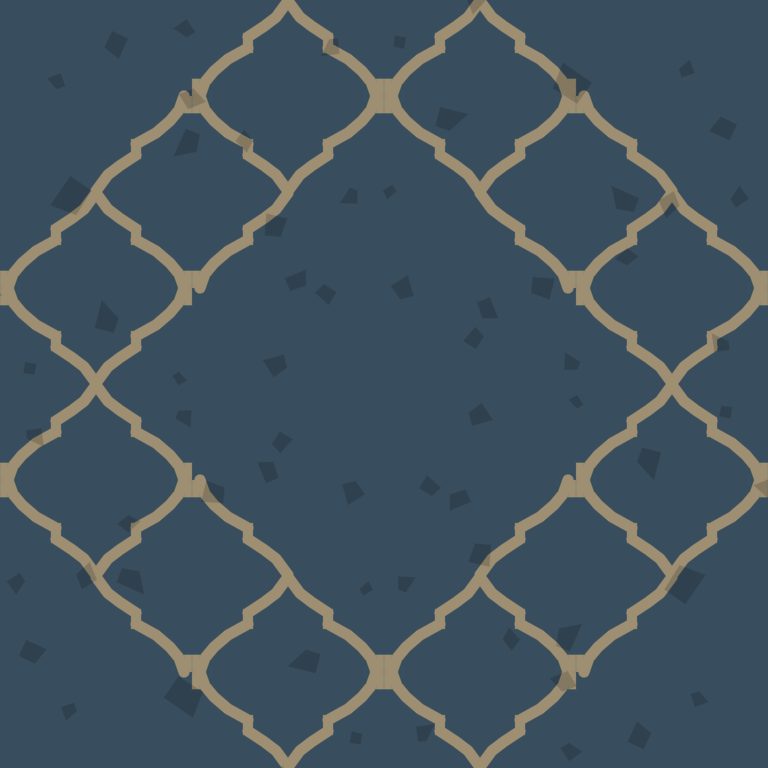
Give the GLSL for this pattern, as a three.js fragment shader.

```glsl
#define GRID 8.0
#define LINE_HALF_WIDTH 0.058
#define EDGE 0.0011
#define CHIP_SHADE 0.84
#define CHIP_CENTER 0.492
#define GROUND vec3(0.22, 0.302, 0.363)
#define GOLD vec3(0.62, 0.56, 0.45)

varying vec2 vUv;

float hash(vec2 p) {
  return fract(sin(dot(p, vec2(41.3, 289.1))) * 4375.54);
}

mat2 rotation(float a) {
  float c = cos(a), s = sin(a);
  return mat2(c, -s, s, c);
}

float segment(vec2 p, vec2 a, vec2 b) {
  vec2 ab = b - a;
  return length(p - a - ab * clamp(dot(p - a, ab) / dot(ab, ab), 0.0, 1.0));
}

float box(vec2 p, vec2 center, vec2 halfSize) {
  vec2 d = abs(p - center) - halfSize;
  return length(max(d, 0.0)) + min(max(d.x, d.y), 0.0);
}

// One quarter of a lantern outline, from its top cusp to its side tip
float lanternArc(vec2 p) {
  float d = segment(p, vec2(0.0, 0.99), vec2(0.125, 0.82));
  d = min(d, segment(p, vec2(0.125, 0.82), vec2(0.25, 0.725)));
  d = min(d, segment(p, vec2(0.25, 0.725), vec2(0.417, 0.615)));
  d = min(d, segment(p, vec2(0.417, 0.5), vec2(0.625, 0.385)));
  d = min(d, segment(p, vec2(0.625, 0.385), vec2(0.77, 0.26)));
  d = min(d, segment(p, vec2(0.77, 0.26), vec2(0.865, 0.146)));
  d = min(d, segment(p, vec2(0.865, 0.146), vec2(0.917, 0.0)));
  d -= LINE_HALF_WIDTH;
  float stepEdge = box(p, vec2(0.417, 0.552), vec2(0.053, 0.104));
  float tipJoint = box(p, vec2(0.958, 0.09), vec2(0.042, 0.09));
  return min(d, min(stepEdge, tipJoint));
}

// Mirrored arcs, kept only in a diamond band of grid cells
float trellis(vec2 uv) {
  vec2 g = uv * GRID;
  float d = 1.0;
  for (int y = -1; y <= 1; y++) {
    for (int x = -1; x <= 1; x++) {
      vec2 cell = floor(g) + vec2(float(x), float(y));
      vec2 odd = mod(cell, 2.0);
      vec2 local = (g - cell - 1.0 + odd) * (2.0 * odd - 1.0);
      vec2 fold = min(cell, GRID - 1.0 - cell);
      float band = abs(fold.x + fold.y - 3.0);
      if (band < 1.5) d = min(d, lanternArc(local));
    }
  }
  return d / GRID;
}

// Irregular four-sided flake
float chip(vec2 p, float size, vec2 id) {
  p = rotation(6.283 * hash(id)) * p;
  float d = -1.0;
  for (int i = 0; i < 4; i++) {
    float side = float(i);
    float a = 1.571 * side + 0.7 * hash(id + side + 3.0);
    float reach = size * (0.6 + 0.45 * hash(id + side * 7.0));
    d = max(d, dot(p, vec2(cos(a), sin(a))) - reach);
  }
  return d;
}

// Rings of chips, turned four times about the center
float scatteredChips(vec2 p) {
  float d = 1.0;
  for (int turn = 0; turn < 4; turn++) {
    for (int ring = 0; ring < 5; ring++) {
      float k = float(ring);
      float parity = mod(k, 2.0);
      float baseRadius = 0.139 + 0.1276 * k - 0.0075 * k * k;
      vec4 angles = mix(vec4(14.0, -28.0, -37.0, -46.0),
                        vec4(3.5, -7.5, -32.5, 32.0), parity);
      vec4 offsets = mix(vec4(0.0, 0.005, 0.039, 0.05),
                         vec4(0.0, -0.004, -0.005, 0.017), parity);
      vec4 sizes = mix(vec4(0.015, 0.012, 0.014, 0.011),
                       vec4(0.008, 0.011, 0.014, 0.023), parity);
      for (int j = 0; j < 4; j++) {
        if (j == 3 && ring < 3) continue;
        float a = radians(angles[j]);
        vec2 center = (baseRadius + offsets[j]) * vec2(sin(a), cos(a));
        d = min(d, chip(p - center, sizes[j], vec2(k, float(j))));
      }
    }
    p = vec2(-p.y, p.x);
  }
  return d;
}

float coverage(float d) {
  return 1.0 - smoothstep(-EDGE, EDGE, d);
}

void main() {
  vec3 color = mix(GROUND, GOLD, coverage(trellis(vUv)));
  color *= mix(1.0, CHIP_SHADE, coverage(scatteredChips(vUv - CHIP_CENTER)));
  gl_FragColor = vec4(color, 1.0);
}
```
